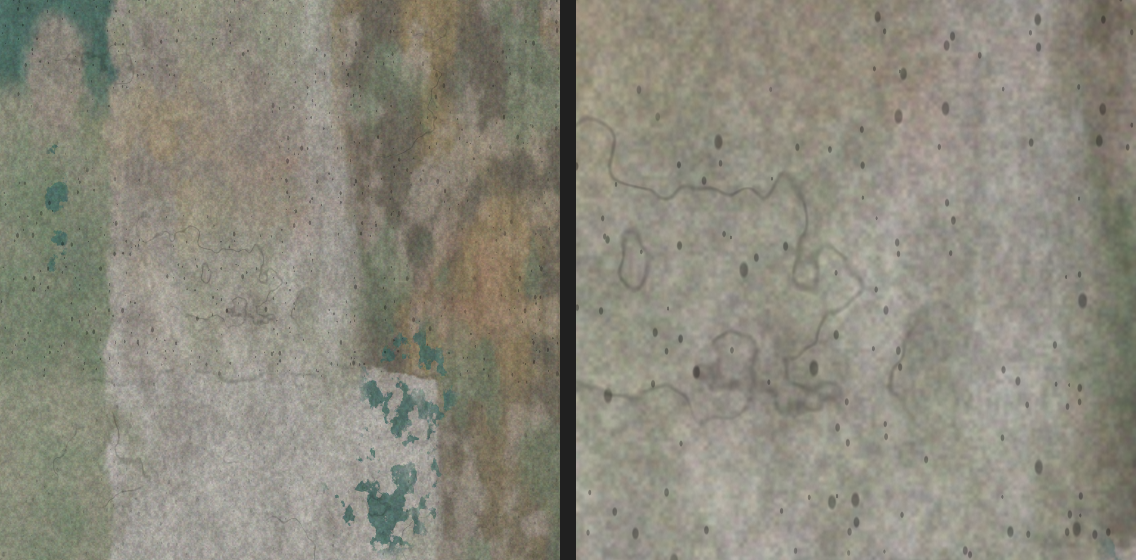
Left: the whole. Right: its middle third, enlarged.
Write a WebGL 1 fragment shader that draws this texture.

```glsl
precision highp float;
// Weathered plaster wall: pale, mossy and umber panels with streaks, stains, flakes and pits.
uniform vec2 u_resolution;

#define PALE vec3(0.635, 0.625, 0.600)
#define SAGE vec3(0.560, 0.565, 0.495)
#define TAUPE vec3(0.555, 0.525, 0.485)
#define MOSS vec3(0.425, 0.475, 0.395)
#define UMBER vec3(0.420, 0.400, 0.355)
#define OCHRE vec3(0.550, 0.490, 0.370)
#define TEAL vec3(0.265, 0.400, 0.375)
#define RUST vec3(0.510, 0.375, 0.315)
#define GRAIN 0.13
#define STREAKS 0.20
#define PITS 0.30
#define WOBBLE 0.05

float hash(vec2 p) {
  vec3 q = fract(p.xyx * 0.1031);
  q += dot(q, q.yzx + 33.33);
  return fract((q.x + q.y) * q.z);
}

float noise(vec2 p) {
  vec2 i = floor(p), f = fract(p);
  f = f * f * (3.0 - 2.0 * f);
  return mix(mix(hash(i), hash(i + vec2(1.0, 0.0)), f.x),
             mix(hash(i + vec2(0.0, 1.0)), hash(i + 1.0), f.x), f.y);
}

float fbm(vec2 p) {
  float sum = 0.0, amp = 0.52;
  for (int i = 0; i < 5; i++) {
    sum += amp * noise(p);
    p = p * 2.03 + 17.7;
    amp *= 0.5;
  }
  return sum;
}

// Soft elliptical mask.
float blob(vec2 p, vec2 centre, vec2 radius) {
  vec2 d = (p - centre) / radius;
  return exp(-dot(d, d));
}

// Scattered upright pits, one per cell at most.
float pits(vec2 p, float cells, float share) {
  vec2 g = p * vec2(cells, cells * 0.7);
  vec2 id = floor(g);
  vec2 centre = 0.3 + 0.4 * vec2(hash(id + 3.1), hash(id + 8.7));
  float size = mix(0.10, 0.26, hash(id + 5.3));
  float d = length((fract(g) - centre) * vec2(1.0, 0.8));
  return step(hash(id), share) * (1.0 - smoothstep(size * 0.5, size, d));
}

// Thin broken line along the middle level of a noise field.
float crack(vec2 p, float scale) {
  float line = 1.0 - smoothstep(0.0, 0.012, abs(fbm(p * scale) - 0.5));
  return line * smoothstep(0.54, 0.68, fbm(p * 5.0 + 41.0));
}

void main() {
  vec2 p = gl_FragCoord.xy / u_resolution;
  float broad = fbm(p * vec2(5.0, 4.0) + 2.0);
  float mottle = fbm(p * vec2(24.0, 16.0) + 9.0);
  float streak = fbm(p * vec2(75.0, 3.5) + 5.0);
  float fine = fbm(p * vec2(150.0, 110.0));
  vec2 q = p + WOBBLE * (vec2(mottle, fbm(p * 19.0 + 31.0)) - 0.5);

  // Panel masks
  float lower = 1.0 - smoothstep(0.31, 0.345, q.y);
  float left = 1.0 - smoothstep(0.185, 0.205, q.x);
  float edge = mix(0.665 - 0.07 * q.y, 0.785, lower);
  float right = smoothstep(edge - 0.025, edge + 0.025, q.x + 0.05 * (streak - 0.5));
  float top = smoothstep(0.72, 1.0, q.y + 0.3 * (broad - 0.5));

  // Centre panel: taupe above, pale below
  float paleness = 0.48 + 0.45 * lower - 0.35 * top + 2.2 * (broad - 0.5) + 1.1 * (mottle - 0.5);
  vec3 centre = mix(TAUPE, PALE, clamp(paleness, 0.0, 1.0));
  float damp = top * smoothstep(0.40, 0.62, 0.5 * (streak + mottle));
  centre = mix(centre, mix(MOSS, SAGE, 0.4), 0.75 * damp);
  centre = mix(centre, SAGE, 0.6 * smoothstep(0.5, 0.7, fbm(p * vec2(12.0, 5.0) + 60.0)));

  // Left panel: moss above, sage below
  float mossy = 0.58 - 0.42 * lower + 1.8 * (mottle - 0.5) + 1.2 * (broad - 0.5);
  vec3 green = mix(SAGE, MOSS, clamp(mossy, 0.0, 1.0));
  float corner = smoothstep(0.68, 0.96, q.y + 0.9 * (broad - 0.5) + 0.5 * (q.x - 0.1));
  green = mix(green, TEAL, 0.8 * corner);
  green = mix(green, TAUPE, 0.9 * smoothstep(0.35, 0.65, blob(q, vec2(0.1, 0.87), vec2(0.07, 0.13))));

  // Right panel: umber with ochre blooms
  float warm = smoothstep(0.42, 0.64, fbm(p * vec2(9.0, 5.0) + 23.0) + 0.16 * (p.x - 0.75));
  vec3 brown = mix(UMBER, OCHRE, 0.85 * warm * (1.0 - 0.45 * lower));
  brown = mix(brown, TAUPE, 0.7 * smoothstep(0.46, 0.66, mottle));
  brown = mix(brown, MOSS, 0.65 * smoothstep(0.48, 0.65, fbm(p * vec2(15.0, 6.0) + 77.0)));

  vec3 wall = mix(mix(centre, green, left), brown, right);

  // Rust and ochre stains
  float rust = blob(q, vec2(0.86, 0.49), vec2(0.09, 0.10)) + 0.6 * blob(q, vec2(0.55, 0.68), vec2(0.09, 0.10));
  wall = mix(wall, RUST, 0.75 * rust * smoothstep(0.32, 0.62, mottle));
  float ochre = blob(q, vec2(0.29, 0.73), vec2(0.12, 0.22)) + blob(q, vec2(0.93, 0.52), vec2(0.10, 0.22));
  wall = mix(wall, OCHRE, 0.55 * ochre * smoothstep(0.38, 0.62, mottle));

  // Teal flakes and drips
  float flakeArea = blob(p, vec2(0.69, 0.11), vec2(0.09, 0.08)) + blob(p, vec2(0.73, 0.30), vec2(0.07, 0.10))
    + 0.8 * blob(p, vec2(0.10, 0.63), vec2(0.02, 0.13));
  float flakes = smoothstep(0.60, 0.68, fbm(p * vec2(45.0, 38.0) + 13.0) + 0.24 * flakeArea - 0.08);
  wall = mix(wall, TEAL, 0.8 * flakes * smoothstep(0.1, 0.4, flakeArea));

  // Pale worn margins beside the panel joints
  float margin = blob(q, vec2(0.215, 0.2), vec2(0.018, 0.4)) + blob(q, vec2(edge - 0.035, q.y), vec2(0.025, 1.0));
  wall = mix(wall, PALE, 0.6 * margin * smoothstep(0.38, 0.58, mottle));

  // Streaks, mottling, grain, cracks and pits
  float streaky = STREAKS * (0.35 + 0.65 * max(right, top)) * (1.0 - 0.6 * lower);
  wall *= 1.0 + streaky * (streak - 0.5) + 0.22 * (mottle - 0.5) + 0.28 * (fine - 0.5);
  wall *= 1.0 + GRAIN * (noise(p * 380.0) - 0.5);
  wall += 0.035 * (vec3(noise(p * 210.0), noise(p * 210.0 + 50.0), noise(p * 210.0 + 90.0)) - 0.5);
  float seam = blob(q, vec2(0.5, 0.327), vec2(0.6, 0.004)) * smoothstep(0.45, 0.6, mottle);
  wall *= 1.0 - 0.16 * crack(p, 6.0) - 0.15 * seam;
  float pitting = max(pits(p, 75.0, 0.09), pits(p + 0.37, 130.0, 0.07));
  wall *= 1.0 - PITS * pitting * (1.0 - 0.6 * lower) * smoothstep(0.35, 0.6, broad + 0.1);

  gl_FragColor = vec4(clamp(wall, 0.0, 1.0), 1.0);
}
```
